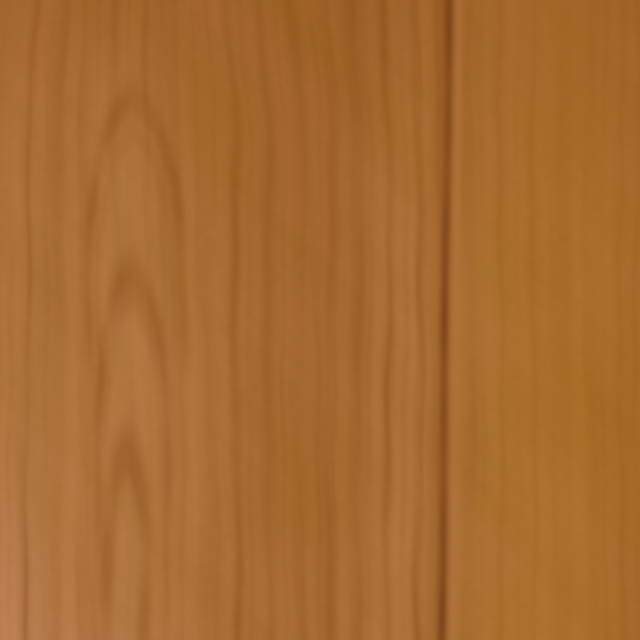
Give the GLSL for this texture, as a Shadertoy shader.

```glsl
// Honey-brown wood: two vertical planks with soft grain, nested arches and one dark seam.

const vec3 HONEY      = vec3(0.672, 0.440, 0.212); // left plank
const vec3 AMBER      = vec3(0.676, 0.436, 0.168); // right plank
const vec3 ROSY_SHEEN = vec3(0.735, 0.505, 0.335); // light at the lower left
const vec3 PALE       = vec3(0.700, 0.470, 0.255); // wood inside the arches and by the seam
const vec3 SHADE      = vec3(0.605, 0.365, 0.135); // darker upper edge and middle band
const vec3 GRAIN      = vec3(0.530, 0.285, 0.085);
const vec3 SEAM       = vec3(0.465, 0.235, 0.085);
const vec3 SEAM_LIP   = vec3(0.720, 0.460, 0.260);

const float SEAM_BOTTOM  = 0.690;
const float SEAM_TOP     = 0.701;
const float SEAM_WIDTH   = 0.0070;
const float LINE_SPACING = 0.047;
const float LINE_OFFSET  = 0.043;
const float ARCH_CENTER  = 0.202;
const float ARCH_TOP     = 0.850;
const float ARCH_STEP    = 0.272;
const int   ARCH_COUNT   = 3;

float hash(float n) {
    return fract(sin(n * 91.37 + 4.1) * 4375.85);
}

float bell(float d, float width) {
    return exp(-d * d / (width * width));
}

// Layered sines with bent phases, roughly -1 to 1
float layeredSines(vec2 p) {
    float sum = 0.0, gain = 0.5;
    for (int i = 0; i < 5; i++) {
        float k = float(i);
        sum += gain * sin(p.x + 1.9 * sin(p.y + 0.35 * p.x + k * 2.3) + k * 1.7);
        p = p * vec2(1.73, 1.41) + vec2(0.6 * p.y, 1.3);
        gain *= 0.72;
    }
    return sum * 0.75;
}

// Long soft lines, each with its own strength, width and fading
float grainLines(vec2 p, float spacing, float salt) {
    float cell = floor((p.x - LINE_OFFSET) / spacing + 0.5);
    float seed = hash(cell + salt);
    float jitter = (hash(cell + salt + 20.0) - 0.5) * 0.16;
    float d = (p.x - LINE_OFFSET) / spacing - cell - jitter;
    float fade = 0.70 + 0.30 * sin(p.y * mix(5.0, 12.0, seed) + seed * 40.0);
    float width = mix(0.13, 0.23, hash(cell + salt + 50.0));
    return bell(d, width) * fade * mix(0.4, 1.0, seed);
}

// Nested arches: pointed ellipse caps that run down into straight legs
float archLines(vec2 p) {
    float dark = 0.0;
    for (int i = 0; i < ARCH_COUNT; i++) {
        float k = float(i);
        float halfWidth = 0.076 - 0.023 * k;
        float capHeight = 0.260 - 0.045 * k;
        float apex = ARCH_TOP - ARCH_STEP * k;
        float rise = max(p.y - apex + capHeight, 0.0) / capHeight;
        float side = abs(p.x - ARCH_CENTER - 0.010 + 0.007 * k) / halfWidth;
        float radius = pow(pow(side, 1.7) + pow(rise, 1.7), 1.0 / 1.7);
        float legFade = smoothstep(apex - 0.85, apex - 0.05, p.y);
        float patchy = 0.75 + 0.25 * sin(p.y * 31.0 + p.x * 40.0 + k * 2.0);
        float inner = 0.35 * bell((radius - 0.76) * halfWidth, 0.006);
        dark += (bell((radius - 1.0) * halfWidth, 0.0095) + inner) * legFade * patchy;
    }
    return dark;
}

void mainImage(out vec4 fragColor, in vec2 fragCoord) {
    vec2 uv = fragCoord / iResolution.xy;
    float seamX = mix(SEAM_BOTTOM, SEAM_TOP, uv.y) + 0.0012 * sin(uv.y * 9.0);
    float fromSeam = uv.x - seamX;
    float rightPlank = smoothstep(-0.004, 0.004, fromSeam);
    float leftPlank = 1.0 - rightPlank;

    // Bend the grain: slow wobble, and a lean toward the arches near the top
    vec2 p = uv;
    p.x += 0.0030 * sin(uv.y * 7.0 + uv.x * 11.0) + 0.0016 * sin(uv.y * 27.0 + uv.x * 37.0);
    float fromArch = p.x - ARCH_CENTER;
    p.x += 0.20 * fromArch * smoothstep(0.75, 1.05, uv.y) * bell(fromArch, 0.26);
    float inArch = bell(fromArch, 0.085) * smoothstep(1.0, 0.75, uv.y);

    // Base tone and broad light
    vec3 color = mix(HONEY, AMBER, rightPlank * smoothstep(-0.03, 0.16, fromSeam));
    color = mix(color, SHADE, 0.48 * leftPlank * bell(p.x - 0.46, 0.14));
    color = mix(color, SHADE, 0.60 * smoothstep(0.50, 1.08, uv.y) * mix(1.0, 0.8, rightPlank));
    color = mix(color, SHADE, 0.35 * rightPlank * smoothstep(0.88, 1.02, uv.x));
    color = mix(color, PALE, 0.55 * inArch);
    color = mix(color, PALE, 0.50 * leftPlank * bell(p.x - 0.625, 0.055) * (1.1 - uv.y));
    color = mix(color, ROSY_SHEEN, 0.85 * exp(-uv.x * 4.0 - uv.y * 2.2));

    // Broad and narrow grain lines, quieter inside the arches and on the right plank
    vec2 q = p + vec2(0.011, 0.3) * rightPlank;
    float lines = grainLines(q, LINE_SPACING, 0.0);
    lines += 0.55 * grainLines(q, LINE_SPACING * 0.57, 7.0);
    lines *= (1.0 - 0.8 * inArch) * mix(1.0, 0.5, rightPlank);
    color = mix(color, GRAIN, 0.40 * min(lines, 1.2));
    color = mix(color, GRAIN, 0.40 * min(archLines(p), 1.0) * leftPlank);

    // Streaks, clouds, fine fibres and slanted pores
    float streaks = layeredSines(vec2(p.x * 62.0, p.y * 3.0));
    float clouds = layeredSines(uv * vec2(11.0, 8.0) + 3.0);
    float fibres = layeredSines(vec2(uv.x * 150.0 + uv.y * 40.0, uv.y * 120.0));
    float pores = layeredSines(vec2(uv.y * 230.0 - uv.x * 110.0, uv.x * 90.0));
    float mottle = 0.022 * streaks * mix(1.0, 0.6, rightPlank) + 0.022 * clouds;
    color *= 1.0 + mottle + 0.008 * fibres + 0.006 * pores;
    color.b += 0.018 * clouds;

    // Seam with a soft shadow and a lit lip
    float wear = 0.78 + 0.14 * sin(uv.y * 13.0 + 1.0) + 0.08 * sin(uv.y * 41.0);
    color = mix(color, GRAIN, 0.25 * bell(fromSeam + 0.006, 0.018));
    color = mix(color, SEAM_LIP, 0.40 * bell(fromSeam - 0.016, 0.007));
    color = mix(color, SEAM, 0.75 * wear * bell(fromSeam, SEAM_WIDTH));

    fragColor = vec4(color, 1.0);
}
```
